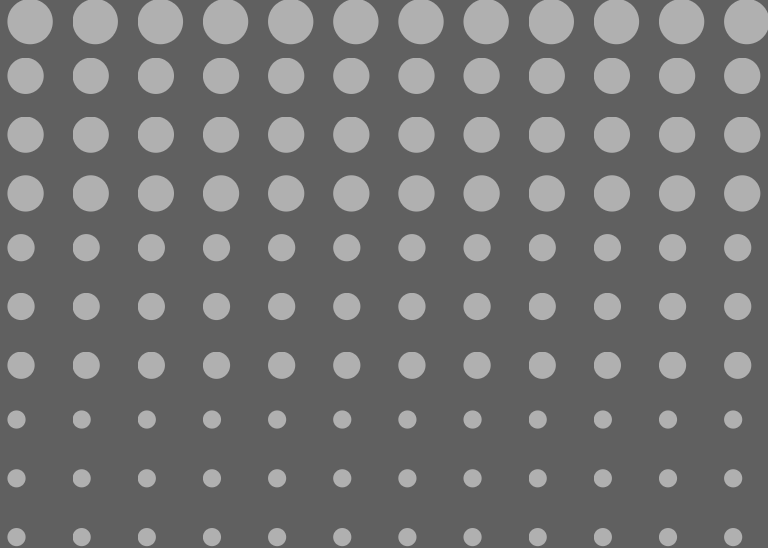
This pattern is drawn by a Shadertoy shader. Its source:

```glsl
// Signed distance to dots that share the upper left corner of their grid cells
float dotGrid(vec2 p) {
    vec2 pitch = vec2(0.08483, 0.07655);
    vec2 cell = (p - vec2(0.0097, -0.0014)) / pitch;
    float row = floor(cell.y);

    // The top row is largest; every three rows below lose one size step
    float radius = 0.0059 * (5.0 - ceil(row / 3.0));
    return length(fract(cell) * pitch - radius) - radius;
}

void mainImage(out vec4 fragColor, in vec2 fragCoord) {
    // Canvas width is one unit, measured down from the top left
    vec2 p = vec2(fragCoord.x, iResolution.y - fragCoord.y) / iResolution.x;
    float pixel = 1.0 / iResolution.x;

    vec3 background = vec3(0.378);
    vec3 dotColor = vec3(0.69);
    float coverage = clamp(0.5 - dotGrid(p) / pixel, 0.0, 1.0);
    fragColor = vec4(mix(background, dotColor, coverage), 1.0);
}
```
